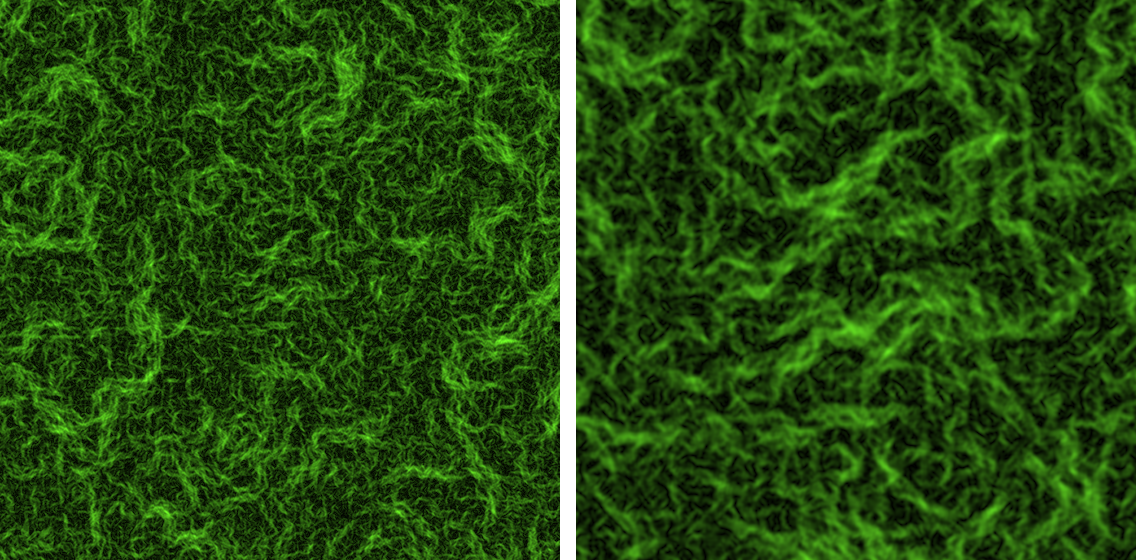
Left: the whole. Right: its middle third, enlarged.
This texture is drawn by a WebGL 2 fragment shader. Its source:

```glsl
#version 300 es
precision highp float;
precision highp int;
// Glowing green filaments: the slope of a fractal gradient-noise height field.
// Every octave adds about the same slope, so broad diagonal bands are broken up
// by fine curls; flat spots stay black and steep ones turn bright green.

uniform vec2 u_resolution;
out vec4 outColor;

const vec3  GLOW_COLOR = vec3(0.447, 1.0, 0.152); // colour at full slope
const float BRIGHTNESS = 0.155;      // slope to light
const float BASE_CELLS = 4.0;        // cells across the canvas, coarsest octave
const int   OCTAVES = 7;
const float HEIGHT_GAIN = 0.5;       // height ratio from one octave to the next
const float TAP = 1.0 / 512.0;       // reach of the slope measurement
const float DIAGONAL_BIAS = 0.3;     // 0 = any direction, 1 = diagonals only
const uint  SEED = 71u;

// Integer hash of a lattice point, two values in 0..1.
vec2 hash2(ivec2 cell, uint layer) {
    uvec2 v = uvec2(cell + 4096) + uvec2(layer * 7919u, layer * 3571u);
    v = v * 1664525u + 1013904223u;
    v.x += v.y * 1664525u;
    v.y += v.x * 1664525u;
    v ^= v >> 16u;
    v.x += v.y * 1664525u;
    v.y += v.x * 1664525u;
    v ^= v >> 16u;
    return vec2(v >> 8u) / 16777216.0;
}

// Unit gradient leaning towards the diagonals.
vec2 latticeGradient(ivec2 cell, uint layer) {
    vec2 h = hash2(cell, layer) * 2.0 - 1.0;
    vec2 side = mix(vec2(-1.0), vec2(1.0), step(0.0, h));
    return normalize(side * mix(abs(h) + 0.001, vec2(1.0), DIAGONAL_BIAS));
}

float gradientNoise(vec2 p, uint layer) {
    ivec2 cell = ivec2(floor(p));
    vec2 f = fract(p);
    vec2 w = f * f * f * (f * (f * 6.0 - 15.0) + 10.0);
    float a = dot(latticeGradient(cell, layer), f);
    float b = dot(latticeGradient(cell + ivec2(1, 0), layer), f - vec2(1.0, 0.0));
    float c = dot(latticeGradient(cell + ivec2(0, 1), layer), f - vec2(0.0, 1.0));
    float d = dot(latticeGradient(cell + ivec2(1, 1), layer), f - 1.0);
    return mix(mix(a, b, w.x), mix(c, d, w.x), w.y);
}

float fractalHeight(vec2 p) {
    float height = 0.0;
    float cells = BASE_CELLS;
    float amplitude = 1.0 / BASE_CELLS;
    for (int i = 0; i < OCTAVES; i++) {
        height += amplitude * gradientNoise(p * cells, SEED + uint(i));
        cells *= 2.0;
        amplitude *= HEIGHT_GAIN;
    }
    return height;
}

void main() {
    vec2 p = gl_FragCoord.xy / min(u_resolution.x, u_resolution.y);

    // Central differences give the slope of the field.
    vec2 dx = vec2(TAP, 0.0);
    vec2 dy = vec2(0.0, TAP);
    vec2 slope = vec2(fractalHeight(p + dx) - fractalHeight(p - dx),
                      fractalHeight(p + dy) - fractalHeight(p - dy)) / (2.0 * TAP);

    // Steepness alone sets the light.
    float light = min(length(slope) * BRIGHTNESS, 1.0);
    outColor = vec4(GLOW_COLOR * light, 1.0);
}
```
